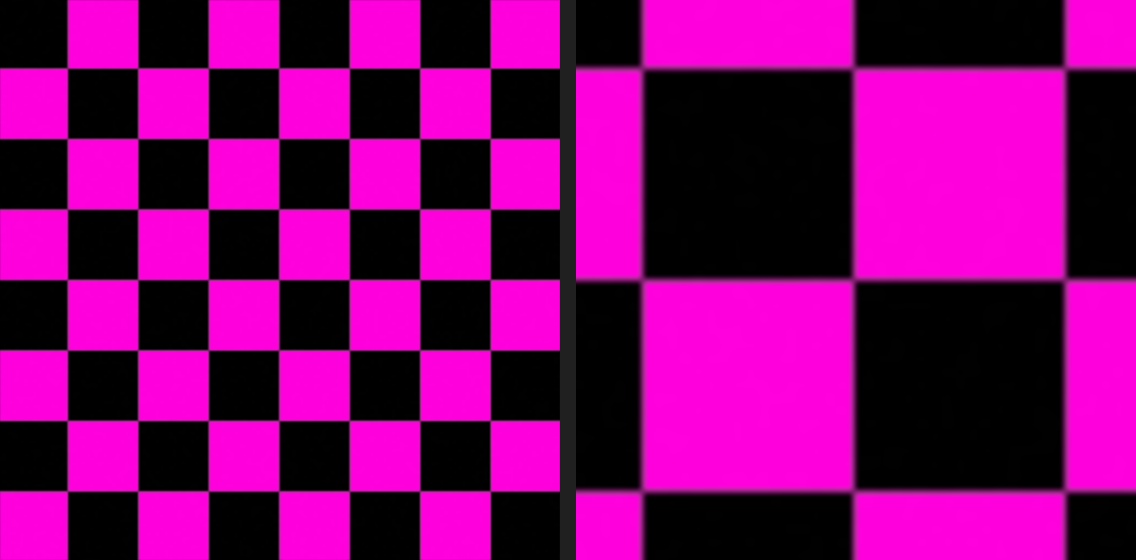
Left, the full canvas; right, a detail of the centre.
Reproduce this pattern procedurally as a Shadertoy shader.

```glsl
// Magenta and black checkerboard, eight squares across and eight down.
// Two soft square waves are multiplied into a checker; the blend between
// the colours forms a thin greyed seam, and faint grain varies the squares.

#define CELL 0.12587
#define CENTER vec2(0.4987, 0.5)
#define SEAM_HALF_WIDTH 0.0040
#define SEAM_GREY 0.14
#define RIM_WIDTH 0.0025
#define RIM_SHADE 0.12
#define GRAIN 0.008
#define GRAIN_SCALE 128.0
#define MAGENTA vec3(0.995, 0.0, 0.863)
#define BLACK vec3(0.004, 0.0, 0.004)

// Sine-free hash to the range 0..1
float hash(vec2 p) {
    vec3 q = fract(vec3(p.xyx) * 0.1031);
    q += dot(q, q.yzx + 33.33);
    return fract((q.x + q.y) * q.z);
}

float valueNoise(vec2 p) {
    vec2 cell = floor(p);
    vec2 f = smoothstep(0.0, 1.0, fract(p));
    float low = mix(hash(cell), hash(cell + vec2(1.0, 0.0)), f.x);
    float high = mix(hash(cell + vec2(0.0, 1.0)), hash(cell + 1.0), f.x);
    return mix(low, high, f.y);
}

// Square wave in -1..1 that changes sign at each multiple of CELL
vec2 softSquareWave(vec2 p, float halfWidth) {
    vec2 line = floor(p / CELL + 0.5);
    vec2 offset = p - line * CELL;
    vec2 direction = 1.0 - 2.0 * mod(line, 2.0);
    return direction * (2.0 * smoothstep(-halfWidth, halfWidth, offset) - 1.0);
}

void mainImage(out vec4 fragColor, in vec2 fragCoord) {
    vec2 uv = fragCoord / iResolution.xy;
    float pixel = 1.0 / min(iResolution.x, iResolution.y);

    // Checker
    vec2 wave = softSquareWave(uv - CENTER, max(SEAM_HALF_WIDTH, pixel));
    float blend = 0.5 + 0.5 * wave.x * wave.y;
    vec3 color = mix(BLACK, MAGENTA, blend);

    // Greyed seam, strongest towards the magenta side
    color.g += SEAM_GREY * 6.75 * blend * blend * (1.0 - blend);

    // Slightly dimmed outer rim
    vec2 inset = min(uv, 1.0 - uv);
    float rim = 1.0 - smoothstep(0.0, RIM_WIDTH, min(inset.x, inset.y));
    color *= 1.0 - RIM_SHADE * rim;

    // Faint grain
    color += GRAIN * (valueNoise(uv * GRAIN_SCALE) - 0.5);

    fragColor = vec4(clamp(color, 0.0, 1.0), 1.0);
}
```
